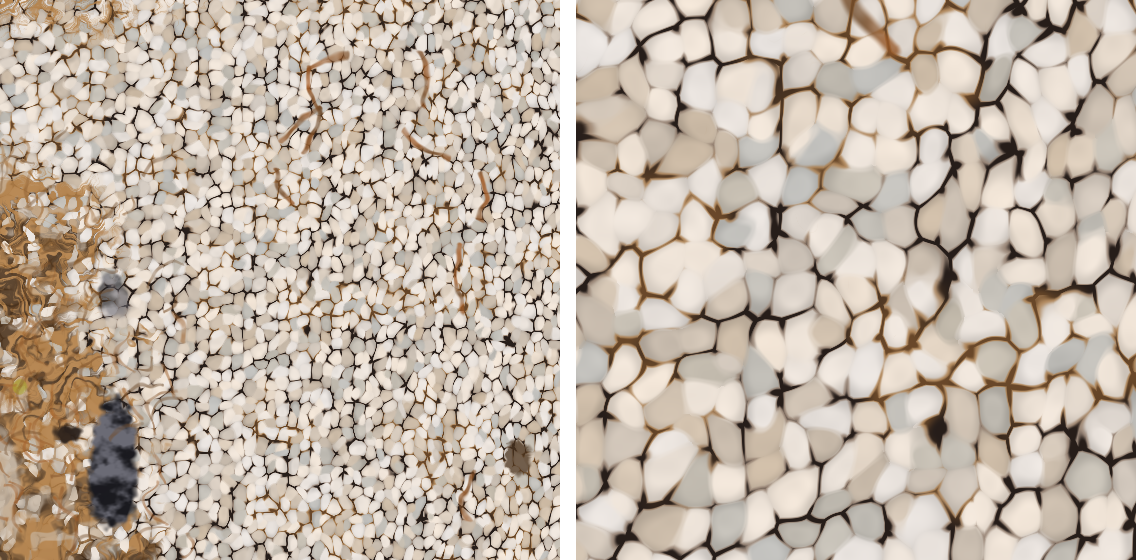
Left: the whole. Right: its middle third, enlarged.
Write a Shadertoy shader that draws this texture.

```glsl
// Pale gravel with dark crevices, brown plant litter on the left and a few thin twigs

const vec3 PALE  = vec3(0.93, 0.895, 0.86);
const vec3 SAND  = vec3(0.79, 0.73, 0.66);
const vec3 TAUPE = vec3(0.58, 0.50, 0.44);
const vec3 STRAW = vec3(0.70, 0.50, 0.28);
const vec3 BARK  = vec3(0.41, 0.28, 0.16);
const vec3 VOID  = vec3(0.15, 0.115, 0.10);
const vec3 RUST  = vec3(0.66, 0.36, 0.14);

vec2 hash2(vec2 p) {
    vec3 q = fract(p.xyx * vec3(0.1031, 0.1030, 0.0973));
    q += dot(q, q.yzx + 33.33);
    return fract((q.xx + q.yz) * q.zy);
}

float noise(vec2 p) {
    vec2 i = floor(p), f = fract(p);
    f = f * f * (3.0 - 2.0 * f);
    float low  = mix(hash2(i).x, hash2(i + vec2(1, 0)).x, f.x);
    float high = mix(hash2(i + vec2(0, 1)).x, hash2(i + vec2(1, 1)).x, f.x);
    return mix(low, high, f.y);
}

float fbm(vec2 p) {
    float sum = 0.0, amp = 0.53;
    for (int i = 0; i < 4; i++) {
        sum += amp * noise(p);
        p = mat2(1.6, 1.2, -1.2, 1.6) * p + 7.3;
        amp *= 0.5;
    }
    return sum;
}

vec2 rotate(vec2 p, float a) {
    return vec2(cos(a) * p.x + sin(a) * p.y, cos(a) * p.y - sin(a) * p.x);
}

// Two nearest pebbles in an elliptical metric: distances and cell ids
vec2 pebbles(vec2 g, float tilt, out vec2 idA, out vec2 idB) {
    vec2 cell = floor(g), best = vec2(9.0);
    idA = idB = cell;
    for (int y = -2; y <= 2; y++)
    for (int x = -2; x <= 2; x++) {
        vec2 id = cell + vec2(x, y);
        vec2 shape = hash2(id + 71.0);
        vec2 d = g - id - 0.08 - 0.84 * hash2(id);
        d = rotate(d, tilt + 2.2 * (shape.x - 0.5));
        float stretch = 1.05 + 0.3 * shape.y;
        float r = length(d * vec2(1.0 / stretch, stretch)) / (0.85 + 0.3 * hash2(id + 19.0).x);
        if (r < best.x) { best = vec2(r, best.x); idB = idA; idA = id; }
        else if (r < best.y) { best.y = r; idB = id; }
    }
    return best;
}

vec3 pebbleColor(vec2 id) {
    vec2 h = hash2(id + 5.0), k = hash2(id + 43.0);
    vec3 c = mix(SAND, PALE, smoothstep(0.0, 0.6, h.x));
    c = mix(c, vec3(0.73, 0.72, 0.69), 0.75 * step(0.84, h.y));
    return c + (k.x - 0.5) * vec3(0.03, 0.0, -0.04);
}

// Coverage of a bent strand from a to b
float strand(vec2 p, vec2 a, vec2 b, float bend, float width) {
    vec2 d = b - a;
    float t = clamp(dot(p - a, d) / dot(d, d), 0.0, 1.0);
    vec2 q = a + d * t + bend * vec2(-d.y, d.x) * sin(3.14159 * t);
    return 1.0 - smoothstep(width * 0.25, width, length(p - q));
}

float blob(vec2 p, vec2 center, vec2 radius, float rough) {
    return 1.0 - smoothstep(0.75, 1.1, length((p - center) / radius) + rough);
}

// How thickly plant litter lies at p
float litterDensity(vec2 p) {
    float wobble = fbm(p * 7.0) - 0.5;
    float side = 1.0 - smoothstep(0.06, 0.34, p.x + 0.35 * wobble);
    float top = (1.0 - smoothstep(0.1, 0.5, p.x)) * smoothstep(0.86, 1.0, p.y);
    return max(side * (1.0 - smoothstep(0.5, 0.82, p.y)), 0.5 * top);
}

void mainImage(out vec4 fragColor, in vec2 fragCoord) {
    vec2 p = fragCoord / iResolution.xy;
    float grain = noise(p * 95.0), patchy = fbm(p * 13.0 + 4.0);
    vec2 wobble = vec2(noise(p * 45.0), noise(p * 45.0 + 31.0)) - 0.5;

    // Pebbles grow smaller and more upright to the right
    vec2 grid = vec2(42.0 * p.x + 9.0 * p.x * p.x, 46.0 * p.y) + 0.45 * wobble;
    vec2 idA, idB;
    vec2 f = pebbles(grid, 0.75 + 0.5 * p.x, idA, idB);
    float gap = f.y - f.x;
    vec3 col = mix(pebbleColor(idB), pebbleColor(idA), 0.5 + 0.5 * smoothstep(0.0, 0.18, gap));
    col *= 1.0 - 0.13 * smoothstep(0.3, 0.75, f.x) + 0.05 * (grain - 0.5);

    // Crevices: taupe rims, dark where pebbles stand apart, brown in patches
    float rim = 1.0 - smoothstep(0.02, 0.27, gap);
    float depth = rim * smoothstep(0.4, 0.82, f.x + 0.3 * (grain - 0.5) + 0.06 * (p.x - 0.4));
    vec3 rimColor = mix(TAUPE, STRAW, 0.8 * smoothstep(0.48, 0.66, patchy));
    col = mix(col, rimColor, smoothstep(0.05, 0.5, depth) * 0.85);
    col = mix(col, mix(VOID, BARK, smoothstep(0.5, 0.7, patchy)), smoothstep(0.42, 0.85, depth));

    // Fibrous litter with pebbles poking through
    float density = litterDensity(p);
    float fiber = fbm(rotate(p + 0.03 * wobble, 0.9 + patchy) * vec2(18.0, 52.0));
    float poke = step(0.66, hash2(idA + 9.0).x) * smoothstep(0.08, 0.25, gap);
    float cover = smoothstep(0.3, 0.65, density + 0.9 * (fiber - 0.5) - 0.5 * poke);
    vec3 litter = mix(BARK * 0.75, STRAW, smoothstep(0.3, 0.6, fiber));
    litter = mix(litter, SAND, 0.6 * smoothstep(0.58, 0.75, noise(p * 48.0 + 8.0)));
    col = mix(col, litter, 0.9 * cover);

    // Dark slate, shadow pockets, a pale rock and moss
    float rough = 0.9 * (patchy - 0.5) + 0.3 * (grain - 0.5);
    vec3 slate = mix(vec3(0.10, 0.10, 0.12), vec3(0.42, 0.42, 0.46), smoothstep(0.38, 0.65, fbm(p * vec2(22.0, 32.0))));
    col = mix(col, slate, blob(p, vec2(0.2, 0.18), vec2(0.042, 0.11), rough));
    col = mix(col, VOID, 0.9 * blob(p, vec2(0.12, 0.225), vec2(0.035, 0.02), rough));
    col = mix(col, slate, 0.6 * blob(p, vec2(0.2, 0.47), vec2(0.03, 0.04), rough));
    col = mix(col, SAND, 0.8 * blob(p, vec2(0.0, 0.13), vec2(0.045, 0.1), rough));
    col = mix(col, vec3(0.66, 0.62, 0.18), 0.7 * blob(p, vec2(0.035, 0.31), vec2(0.014), rough));
    col = mix(col, BARK * 0.7, 0.75 * blob(p, vec2(0.925, 0.18), vec2(0.03, 0.035), rough + 0.6 * (fiber - 0.5)));

    // Loose straw scattered over the litter
    vec2 bent = p + 0.012 * wobble;
    for (int i = 0; i < 80; i++) {
        vec2 h = hash2(vec2(i, 3)), k = hash2(vec2(i, 57));
        vec2 start = vec2(0.33 * h.x * sqrt(h.x), 0.76 * h.y);
        vec2 along = rotate(vec2(0.03 + 0.05 * k.x, 0.0), -0.3 - 2.0 * k.y);
        float s = strand(bent, start, start + along, k.x - 0.5, 0.005);
        col = mix(col, mix(BARK, mix(RUST, STRAW, h.y), k.y), 0.65 * s * (0.4 + 0.6 * grain));
    }

    // Thin rusty twigs on the open gravel: start and end points
    vec4 twigs[10] = vec4[10](
        vec4(0.62, 0.90, 0.555, 0.875), vec4(0.555, 0.88, 0.57, 0.80), vec4(0.57, 0.81, 0.505, 0.75),
        vec4(0.57, 0.81, 0.545, 0.73), vec4(0.75, 0.91, 0.755, 0.81), vec4(0.72, 0.765, 0.80, 0.72),
        vec4(0.86, 0.69, 0.857, 0.61), vec4(0.823, 0.56, 0.827, 0.44), vec4(0.847, 0.155, 0.835, 0.07),
        vec4(0.49, 0.70, 0.525, 0.64));
    for (int i = 0; i < 10; i++) {
        float s = strand(bent, twigs[i].xy, twigs[i].zw, 0.3 * (hash2(vec2(i, 8)).x - 0.5), 0.0065);
        col = mix(col, mix(BARK, RUST, noise(p * 40.0)), s * (0.45 + 0.5 * grain));
    }
    fragColor = vec4(col, 1.0);
}
```
